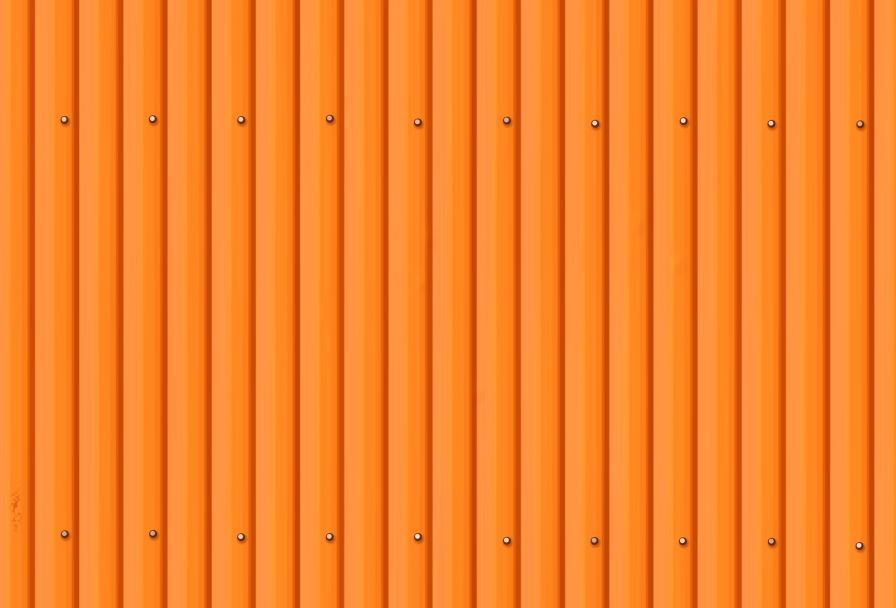
A Shadertoy shader for this texture:

```glsl
const float PITCH = 0.0493;   // rib spacing, in canvas widths
const float START = 0.0364;   // first groove
const vec3 PEACH  = vec3(1.00, 0.58, 0.26);
const vec3 CREASE = vec3(1.00, 0.59, 0.20);
const vec3 ORANGE = vec3(1.00, 0.53, 0.13);
const vec3 DEEP   = vec3(0.99, 0.49, 0.10);
const vec3 SHADE  = vec3(0.89, 0.38, 0.03);
const vec3 GROOVE = vec3(0.77, 0.27, 0.02);

float hash(vec2 p) {
    p = fract(p * vec2(0.1031, 0.1137));
    p += dot(p, p.yx + 33.33);
    return fract((p.x + p.y) * p.x * 47.0);
}

float noise(vec2 p) {
    vec2 i = floor(p), f = fract(p);
    f = f * f * (3.0 - 2.0 * f);
    return mix(mix(hash(i), hash(i + vec2(1, 0)), f.x),
               mix(hash(i + vec2(0, 1)), hash(i + vec2(1, 1)), f.x), f.y);
}

// Soft step from 0 to 1 around an edge
float rise(float edge, float x, float soft) {
    return smoothstep(edge - soft, edge + soft, x);
}

// Cross-section of one rib, with the groove at the wrap point
vec3 ribColor(float x, float soft) {
    float f = fract(x);
    float lineVariation = hash(vec2(floor(x + 0.5) + 20.0, 3.0));
    vec3 groove = mix(GROOVE, SHADE, 0.3 * lineVariation);
    vec3 c = mix(groove, PEACH, rise(0.055, f, soft));
    c = mix(c, CREASE, rise(0.38, f, soft));
    c = mix(c, ORANGE, rise(0.50, f, soft * 1.5));
    c = mix(c, DEEP, rise(0.76, f, soft * 1.5));
    c = mix(c, SHADE, rise(0.885, f, soft));
    return mix(c, groove, rise(0.94, f, soft));
}

// Screw head with a rim, a lit dome and a small cast shadow
vec3 addScrew(vec3 c, vec2 d, float tone, float px) {
    float shadow = 1.0 - smoothstep(0.003, 0.0075, length(d - vec2(0.001, -0.002)));
    c = mix(c, GROOVE * 0.8, 0.55 * shadow);
    float head = 1.0 - rise(0.0044, length(d), px);
    c = mix(c, vec3(0.40, 0.17, 0.07), head);
    float dome = 1.0 - rise(0.0027, length(d - vec2(-0.0006, 0.0008)), px);
    return mix(c, mix(vec3(0.80, 0.60, 0.48), vec3(1.0, 0.88, 0.78), tone), dome);
}

void mainImage(out vec4 fragColor, in vec2 fragCoord) {
    vec2 p = fragCoord / iResolution.x;
    float px = 0.7 / iResolution.x;
    float x = (p.x - START) / PITCH;
    vec3 color = ribColor(x, max(px / PITCH, 0.022));

    // Long brushed streaks and broad fading of the paint
    float streak = noise(p * vec2(420.0, 5.0) + 7.0) - 0.5;
    float fade = noise(p * vec2(6.0, 4.0) + 31.0) - 0.5;
    color *= 1.0 + vec3(0.01, 0.035, 0.07) * streak + vec3(0.01, 0.025, 0.04) * fade;

    // Shallow dents, lit on one side
    for (int i = 0; i < 6; i++) {
        float k = float(i);
        vec2 center = vec2(0.47 + 0.09 * k * hash(vec2(k, 5.0)), 0.20 + 0.30 * hash(vec2(k, 9.0)));
        vec2 d = (p - center) / vec2(0.008, 0.013);
        color *= 1.0 + vec3(0.04, 0.10, 0.14) * (d.y - d.x) * exp(-2.0 * dot(d, d));
    }

    // Worn flecks low on the left edge
    float patchMask = exp(-dot((p - vec2(0.018, 0.11)) / vec2(0.005, 0.02), (p - vec2(0.018, 0.11)) / vec2(0.005, 0.02)));
    color = mix(color, GROOVE, 0.6 * patchMask * smoothstep(0.5, 0.75, noise(p * 380.0)));

    // Two gently sloping rows of screws, on every second rib
    float column = clamp(floor((x - 0.73) / 2.0 + 0.5), 0.0, 9.0);
    for (int row = 0; row < 2; row++) {
        float r = float(row);
        vec2 jitter = vec2(hash(vec2(column, r + 11.0)), hash(vec2(column, r + 17.0))) - 0.5;
        vec2 screw = vec2(START + PITCH * (2.0 * column + 0.73),
                          mix(0.0825, 0.5460, r) - mix(0.0013, 0.0006, r) * column);
        screw += jitter * vec2(0.001, 0.004);
        color = addScrew(color, p - screw, hash(vec2(column, r + 23.0)), px);
    }

    fragColor = vec4(clamp(color, 0.0, 1.0), 1.0);
}
```
